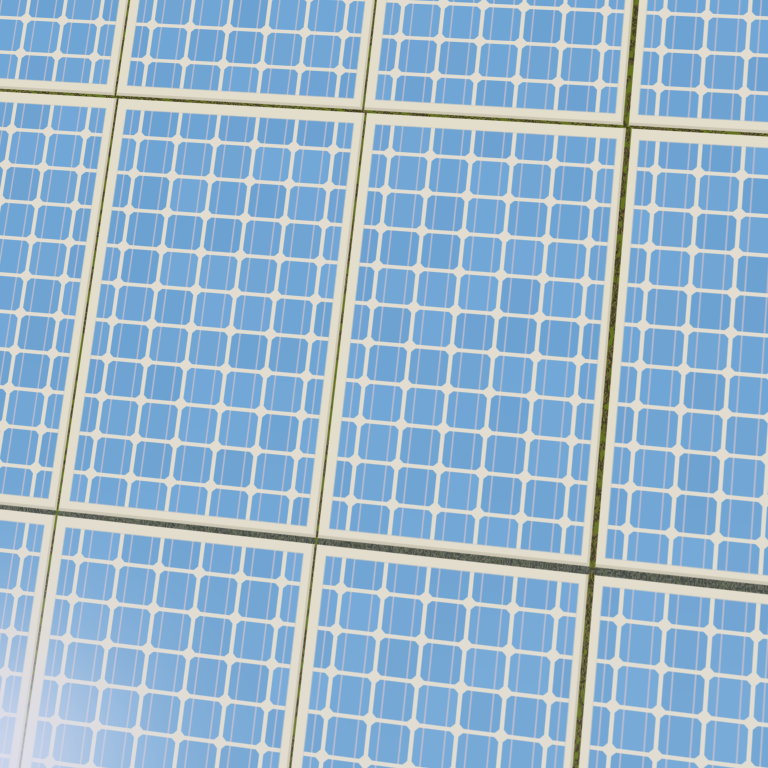
Write a Shadertoy shader that draws this pattern.

```glsl
// A field of solar panels seen at a slant, with mossy gaps and a corner glare.
// A projective map gives panel coordinates; each panel holds a framed grid of
// clipped square cells with two busbars, cut by the frame into partial cells.

#define CELL_PITCH vec2(0.156, 0.0895)  // cell spacing, in panel sizes
#define FRAME_WIDTH vec2(0.042, 0.030)  // frame with half gap, in panel sizes
#define CELL_HALF 0.45                  // half side of a cell, in pitches
#define CELL_RADIUS 0.57                // circle that clips the cell corners
#define BUS_OFFSET 0.25                 // busbar distance from cell centre
#define BUS_HALF 0.019                  // half width of a busbar
#define SOFTNESS 0.0011                 // edge blur, in canvas heights
#define SILICON vec3(0.435, 0.645, 0.830)
#define BACKING vec3(0.885, 0.865, 0.815)
#define BUSBAR vec3(0.745, 0.735, 0.795)
#define GLARE vec3(0.86, 0.87, 0.94)

// Columns are the images of the panel x axis, y axis and origin (y down).
const mat3 PANEL_TO_VIEW = mat3(
    0.3095, 0.0148, -0.0283,
    -0.0830, 0.5091, -0.0488,
    0.1536, 0.1263, 1.0);

float hash(vec2 p) {
    vec3 q = fract(vec3(p.xyx) * 0.1031);
    q += dot(q, q.yzx + 33.33);
    return fract((q.x + q.y) * q.z);
}

float noise(vec2 p) {
    vec2 i = floor(p), f = fract(p);
    f = f * f * (3.0 - 2.0 * f);
    return mix(mix(hash(i), hash(i + vec2(1, 0)), f.x),
               mix(hash(i + vec2(0, 1)), hash(i + vec2(1, 1)), f.x), f.y);
}

// Coverage of the region where the signed distance is negative.
float cover(float dist, float blur) {
    return 1.0 - smoothstep(-blur, blur, dist);
}

// Colour of the cell grid; pos is measured from the panel centre.
vec3 cellGrid(vec2 pos, vec2 blur, float seed) {
    vec2 grid = pos / CELL_PITCH;
    vec2 id = floor(grid + 0.5);
    vec2 c = abs(grid - id);
    float aa = blur.x / CELL_PITCH.x;
    float cell = max(max(c.x, c.y) - CELL_HALF, length(c) - CELL_RADIUS);
    float bus = abs(c.x - BUS_OFFSET) - BUS_HALF;
    vec3 silicon = SILICON + 0.025 * (hash(id + seed + 40.0) - 0.5);
    silicon = mix(silicon, BUSBAR, cover(bus, aa) * 0.9);
    return mix(BACKING, silicon, cover(cell, aa));
}

// Half widths of the nearest gaps: wider to the right and further down.
vec2 gapHalfWidth(vec2 q) {
    vec2 line = floor(q + 0.5);
    float across = mix(0.0040, 0.0105, step(1.5, line.x));
    float down = mix(0.0035, 0.0055 + 0.0015 * q.x, step(0.5, line.y));
    return vec2(across, down);
}

vec3 gapColor(vec2 q, vec2 edge) {
    float patches = noise(q * vec2(90.0, 70.0) + 60.0);
    float grain = noise(q * vec2(230.0, 260.0) + 90.0);
    vec3 soil = mix(vec3(0.20, 0.18, 0.11), vec3(0.45, 0.43, 0.23), grain);
    vec3 moss = mix(soil, vec3(0.39, 0.45, 0.12), smoothstep(0.4, 0.8, patches));
    vec3 rail = mix(vec3(0.22, 0.25, 0.24), vec3(0.43, 0.44, 0.41), grain);
    float isRail = step(edge.y, edge.x * 0.6) * step(0.5, q.y);
    return mix(moss, rail, isRail * 0.85);
}

void mainImage(out vec4 fragColor, in vec2 fragCoord) {
    vec2 view = fragCoord / iResolution.xy;
    view.y = 1.0 - view.y;
    vec3 h = inverse(PANEL_TO_VIEW) * vec3(view, 1.0);
    vec2 q = h.xy / h.z;
    q.x += 0.012 * step(q.y, 0.0);   // the upper row sits slightly askew

    vec2 id = floor(q), f = q - id;
    vec2 edge = min(f, 1.0 - f);
    float blurSize = max(SOFTNESS, 0.75 / iResolution.y);
    vec2 blur = blurSize / vec2(0.335, 0.56);

    // Frame, with a shaded lip on the right and lower outer sides.
    vec2 gap = gapHalfWidth(q);
    vec3 color = BACKING + vec3(0.005, 0.0, -0.015);
    vec2 lip = 1.0 - f - gap - vec2(0.009, 0.007);
    float shade = max(cover(lip.x, blur.x), cover(lip.y, blur.y));
    color = mix(color, vec3(0.77, 0.745, 0.67), shade * 0.75);

    // Cells inside the frame, with a faint line at its inner rim.
    vec2 inset = FRAME_WIDTH - edge;
    float window = cover(inset.x, blur.x) * cover(inset.y, blur.y);
    color = mix(color, cellGrid(f - 0.5, blur, dot(id, vec2(17, 31))), window);
    vec2 rimDist = abs(inset) / blur;
    float rim = max(cover(rimDist.x - 0.7, 1.0) * step(inset.y, 0.0),
                    cover(rimDist.y - 0.7, 1.0) * step(inset.x, 0.0));
    color = mix(color, vec3(0.79, 0.78, 0.75), rim * 0.4);

    // Gaps between panels.
    vec2 open = edge - gap;
    float gapMask = max(cover(open.x, blur.x), cover(open.y, blur.y));
    color = mix(color, gapColor(q, edge), gapMask);

    // Sky light: a soft lift downwards and a glare in the lower left corner.
    float d = length(view - vec2(-0.02, 1.0));
    color = mix(color, GLARE, 0.07 * smoothstep(0.45, 1.0, view.y) + 0.75 * exp(-25.0 * d * d));
    fragColor = vec4(color, 1.0);
}
```
